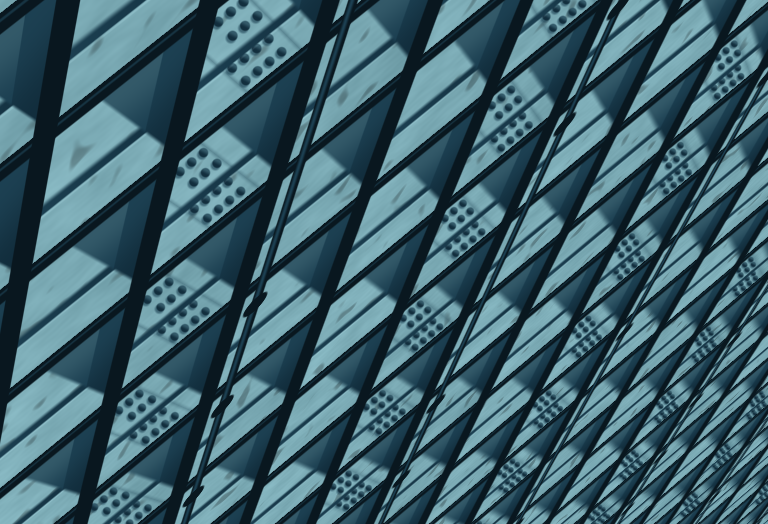
This pattern is drawn by a WebGL 2 fragment shader. Its source:

```glsl
#version 300 es
precision highp float;

uniform vec2 u_resolution;
out vec4 fragColor;

// Perspective: lattice (column, row) to canvas, y down, unit = canvas height
const mat3 VIEW = mat3(0.2548, -0.1987, 0.010,
                      -0.0361, 0.2586, 0.070,
                       0.3555, 0.5894, 1.0);
const vec2 CELL_SHIFT = vec2(0.5, 0.68);

// Cell layout, in fractions of a cell
const float BAR_HALF = 0.078;
const float RAIL_DEPTH = 0.13;
const float SLANT = 0.73;
const float SLANT_START = 0.27;
const float WALL_CORNER = 0.74;
const vec2 GROOVE = vec2(0.575, 0.655);
const float PLATE_PERIOD = 3.0;
const float ROD_POS = 0.20;
const float ROD_HALF = 0.045;
const float BOLT_RADIUS = 0.0080;
const float BOLT_STEP = 0.08;

const vec3 BAR_DARK = vec3(0.035, 0.09, 0.12);
const vec3 WALL_LOW = vec3(0.07, 0.18, 0.24);
const vec3 WALL_HIGH = vec3(0.11, 0.25, 0.32);
const vec3 WEB = vec3(0.20, 0.35, 0.41);
const vec3 PANEL_DIM = vec3(0.42, 0.60, 0.64);
const vec3 PANEL_LIT = vec3(0.52, 0.71, 0.75);

float hash(vec2 p) {
    return fract(sin(dot(p, vec2(127.1, 311.7))) * 43758.5);
}

vec2 gradientAt(vec2 p) {
    float a = 6.2832 * hash(p);
    return vec2(cos(a), sin(a));
}

float gradientNoise(vec2 p) {
    vec2 i = floor(p), f = fract(p);
    vec2 k = f * f * f * (f * (f * 6.0 - 15.0) + 10.0);
    vec2 e = vec2(1.0, 0.0);
    float low = mix(dot(gradientAt(i), f), dot(gradientAt(i + e), f - e), k.x);
    float high = mix(dot(gradientAt(i + e.yx), f - e.yx),
                     dot(gradientAt(i + 1.0), f - 1.0), k.x);
    return mix(low, high, k.y);
}

// Smooth coverage of the region where d is negative
float inside(float d, float w) {
    return smoothstep(w, -w, d);
}

// Two groups of bolts on the splice plate, round on the canvas
vec3 addBolts(vec3 color, vec2 p, vec2 cell, float pixel) {
    for (int row = 0; row < 4; row++) {
        bool lower = row > 1;
        int count = lower ? 4 : 3;
        for (int i = 0; i < count; i++) {
            float t = 0.23 + 0.20 * float(row) + (lower ? 0.06 : 0.0);
            float s = 0.72 * t + (lower ? -0.18 : -0.06) + BOLT_STEP * float(i);
            vec3 q = VIEW * vec3(cell + vec2(s, t) - CELL_SHIFT, 1.0);
            vec2 d = (p - q.xy / q.z) * q.z;
            float w = pixel * q.z;
            float shadow = inside(length(d - vec2(-0.003, 0.004)) - BOLT_RADIUS, w * 1.5);
            color = mix(color, WALL_HIGH, 0.6 * shadow);
            vec3 head = mix(WEB, WALL_LOW, smoothstep(-0.006, 0.004, d.y - 0.5 * d.x));
            color = mix(color, head, inside(length(d) - BOLT_RADIUS, w));
        }
    }
    return color;
}

void main() {
    vec2 p = vec2(gl_FragCoord.x, u_resolution.y - gl_FragCoord.y) / u_resolution.y;
    float pixel = 1.0 / u_resolution.y;
    vec3 lattice = inverse(VIEW) * vec3(p, 1.0);
    vec2 g = lattice.xy / lattice.z + CELL_SHIFT;
    vec2 w = fwidth(g) * 0.7;
    vec2 cell = floor(g), f = fract(g);
    float column = mod(cell.x, PLATE_PERIOD);
    float slant = f.x - SLANT * f.y;

    // Shaded side wall and the web behind it
    vec3 color = mix(WALL_HIGH, WALL_LOW, smoothstep(0.15, 0.9, f.y + 0.5 * (f.x - 0.8)));
    vec3 web = mix(WEB, WALL_HIGH, smoothstep(0.15, 0.65, f.y));
    color = mix(color, web, inside(f.x - WALL_CORNER, w.x));

    // Lit panel with worn paint and a tone of its own
    float wear = gradientNoise(g * vec2(3.0, 5.0)) + 0.5 * gradientNoise(g * vec2(9.0, 22.0));
    float tone = 0.60 + 0.5 * wear + 0.35 * (hash(cell) - 0.5) + 0.25 * (0.5 - f.x);
    vec3 panel = mix(PANEL_DIM, PANEL_LIT, clamp(tone, 0.0, 1.2));
    panel *= 1.0 - 0.25 * smoothstep(0.28, 0.5, gradientNoise(g * 6.0 + 17.0));

    // Plate outline and bolts in every third column
    if (column < 0.5) {
        float seam = min(abs(slant + 0.23), abs(slant - 0.13));
        panel = mix(panel, WEB, 0.6 * inside(seam - 0.006, w.x + w.y));
        panel = addBolts(panel, p, cell, pixel);
    }

    // Groove between the two strips of the panel, with a lit lip
    float groove = smoothstep(GROOVE.x - 0.03, GROOVE.x + 0.03, f.y)
                 * inside(f.y - GROOVE.y, w.y);
    panel = mix(panel, mix(WALL_HIGH, WALL_LOW, f.x), groove);
    panel += 0.06 * inside(abs(f.y - GROOVE.y - 0.015) - 0.008, w.y);
    color = mix(color, panel, inside(slant - SLANT_START, w.x + SLANT * w.y));

    // Shallow rails with a faint edge, then the steep bars in front
    float rail = max(inside(f.y - RAIL_DEPTH, w.y), inside(1.0 - f.y, w.y));
    vec3 railColor = mix(BAR_DARK, WALL_HIGH, 0.7 * inside(abs(f.y - 0.045) - 0.010, w.y));
    color = mix(color, railColor, rail);
    float barDistance = min(f.x, 1.0 - f.x);
    color = mix(color, BAR_DARK, inside(barDistance - BAR_HALF, w.x));

    // Round rod with occasional clamps beside every third bar
    if (abs(column - 1.0) < 0.5) {
        float x = f.x - ROD_POS;
        vec3 rod = mix(BAR_DARK, WALL_HIGH, smoothstep(0.035, 0.0, abs(x + 0.008)));
        color = mix(color, rod, inside(abs(x) - ROD_HALF, w.x));
        float clampShape = length(vec2(x / 0.095, (f.y - 0.30) / 0.075)) - 1.0;
        float clampOn = step(0.45, hash(cell + 5.0));
        color = mix(color, BAR_DARK, clampOn * inside(clampShape, w.x * 10.0));
    }

    fragColor = vec4(color, 1.0);
}
```
